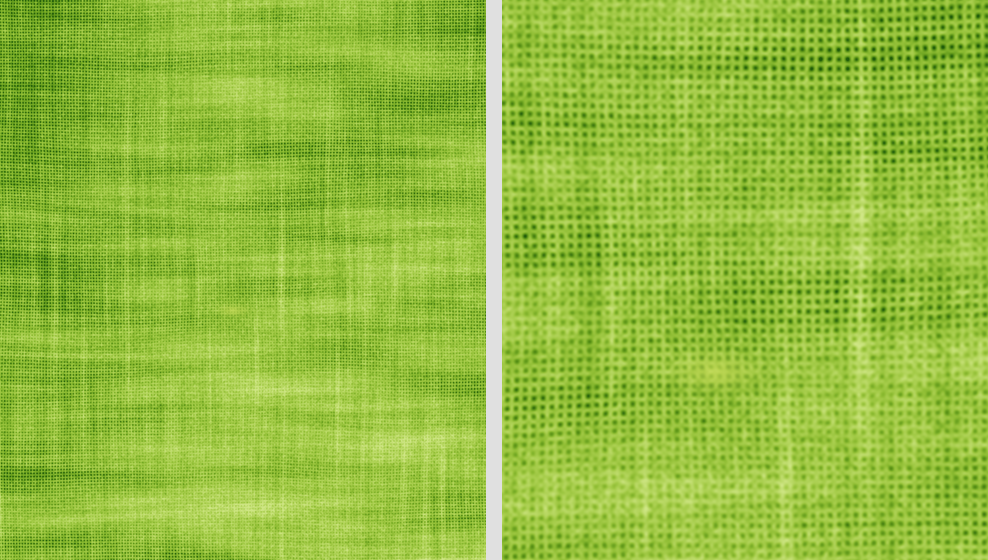
Left: the whole. Right: its middle third, enlarged.
Give the GLSL for this texture, as a Shadertoy shader.

```glsl
const float COLUMNS = 188.0; // threads per canvas height
const float ROWS = 176.0;
const float TAU = 6.2831853;

vec2 gradientAt(vec2 cell) {
    vec3 q = fract(cell.xyx * vec3(0.1031, 0.1030, 0.0973));
    q += dot(q, q.yzx + 33.33);
    float angle = TAU * fract((q.x + q.y) * q.z);
    return vec2(cos(angle), sin(angle));
}

// Gradient noise, roughly -1 to 1
float noise(vec2 p) {
    vec2 cell = floor(p), f = fract(p);
    vec2 u = f * f * f * (f * (f * 6.0 - 15.0) + 10.0);
    vec2 e = vec2(0.0, 1.0);
    float low = mix(dot(gradientAt(cell), f),
                    dot(gradientAt(cell + e.yx), f - e.yx), u.x);
    float high = mix(dot(gradientAt(cell + e.xy), f - e.xy),
                     dot(gradientAt(cell + e.yy), f - e.yy), u.x);
    return 1.6 * mix(low, high, u.y);
}

// Dye ramp, one step per unit of tone
vec3 dye(float tone) {
    vec3 ramp[8] = vec3[8](
        vec3(0.12, 0.36, 0.04), vec3(0.25, 0.48, 0.07),
        vec3(0.36, 0.58, 0.09), vec3(0.45, 0.66, 0.14),
        vec3(0.56, 0.74, 0.20), vec3(0.65, 0.80, 0.29),
        vec3(0.73, 0.85, 0.40), vec3(0.81, 0.90, 0.52));
    vec3 color = ramp[0];
    for (int i = 1; i < 8; i++)
        color = mix(color, ramp[i], clamp(tone - float(i - 1), 0.0, 1.0));
    return color;
}

// Soft wash: horizontal bands, darker left side and upper right corner
float wash(vec2 p, vec2 uv) {
    float bands = 0.7 * noise(p * vec2(1.7, 5.0) + 3.7)
                + 1.1 * noise(p * vec2(3.0, 14.0) + 19.3)
                + 0.6 * noise(p * vec2(5.0, 30.0) + 41.1);
    float leftShade = 1.1 * (1.0 - smoothstep(0.0, 0.35, uv.x)) * smoothstep(-0.2, 0.6, uv.y);
    float cornerShade = 1.3 * (1.0 - smoothstep(0.0, 0.3, length(uv - 1.0)));
    float lowerGlow = 0.5 * smoothstep(0.2, 0.9, uv.x) * (1.0 - smoothstep(0.2, 0.6, uv.y));
    return bands - leftShade - cornerShade + lowerGlow;
}

// Uneven yarn: thin streaks both ways with occasional pale slubs
float yarn(vec2 p) {
    float across = noise(p * vec2(6.0, 75.0) + 7.9);
    float upright = noise(p * vec2(85.0, 4.0) + 23.5);
    float slub = smoothstep(0.3, 0.85, noise(p * vec2(62.0, 2.6) + 57.2));
    float weft = smoothstep(0.35, 0.9, noise(p * vec2(2.6, 66.0) + 71.4));
    return 0.65 * across + 0.6 * upright + 0.9 * slub + 0.6 * weft;
}

// Gaps between crossing threads, 0 on yarn to 1 in a hole
float gaps(vec2 p) {
    vec2 sway = vec2(noise(p * vec2(9.0, 5.0)), noise(p * vec2(5.0, 9.0) + 13.0));
    vec2 wave = 0.5 + 0.5 * cos(TAU * (p * vec2(COLUMNS, ROWS) + 0.6 * sway));
    return wave.x * wave.y;
}

float grain(vec2 p) {
    return 0.75 * noise(p * vec2(150.0, 175.0) + 5.3)
         + 0.65 * noise(p * vec2(290.0, 310.0) + 31.7);
}

vec3 cloth(vec2 p, vec2 uv) {
    vec2 bent = p + vec2(0.003, 0.006) * noise(p * 2.3 + 11.0);
    float base = wash(bent, uv);
    float openness = 1.0 - smoothstep(-1.2, 0.9, base);
    float holes = mix(1.5, 4.4, openness) * (gaps(bent) - 0.25);
    float tone = 4.15 + base + yarn(bent) - holes + grain(p);

    // Small yellow knot near the middle
    vec2 knot = (uv - vec2(0.48, 0.445)) / vec2(0.024, 0.009);
    float knotMask = 0.6 * exp(-dot(knot, knot));
    return mix(dye(tone), vec3(0.80, 0.87, 0.36), knotMask);
}

void mainImage(out vec4 fragColor, in vec2 fragCoord) {
    // Four samples per pixel soften the weave
    vec3 color = vec3(0.0);
    for (int i = 0; i < 4; i++) {
        vec2 offset = vec2(i & 1, i >> 1) * 0.5 - 0.25;
        vec2 point = fragCoord + offset;
        color += cloth(point / iResolution.y, point / iResolution.xy);
    }
    fragColor = vec4(color / 4.0, 1.0);
}
```
